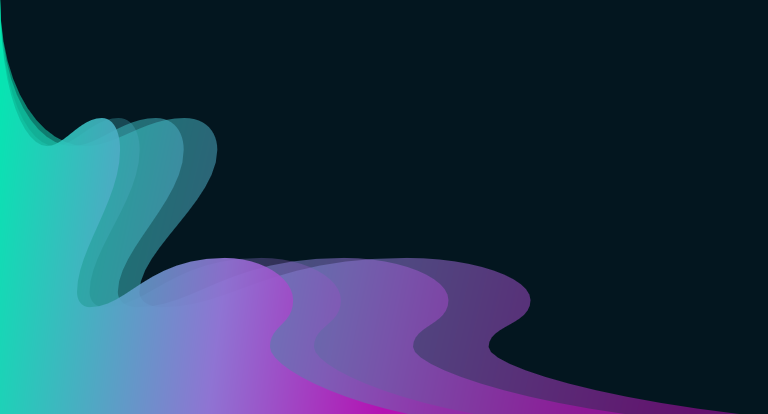
Give the GLSL for this background, as a Shadertoy shader.

```glsl
// Four translucent liquid waves flow from the left edge over a dark backdrop.
// One outline of chained cubic curves is stretched sideways for each layer;
// its signed distance gives smooth coverage for a green-violet-magenta ramp.

const int LAYERS = 4;
const int CURVE_STEPS = 12;

const vec3 BACKDROP = vec3(0.012, 0.086, 0.122);
const vec3 GREEN    = vec3(0.00, 0.93, 0.70);
const vec3 VIOLET   = vec3(0.58, 0.45, 0.84);
const vec3 MAGENTA  = vec3(0.72, 0.05, 0.70);

// State of an outline being drawn, as seen from one sample point
struct Outline {
    vec2 pen;      // end of the last curve
    float dist;    // nearest distance so far
    float side;    // -1 inside, +1 outside
};

vec2 cubic(vec2 a, vec2 b, vec2 c, vec2 d, float t) {
    float s = 1.0 - t;
    return s * s * s * a + 3.0 * s * t * (s * b + t * c) + t * t * t * d;
}

float segmentDistance(vec2 p, vec2 a, vec2 b) {
    vec2 pa = p - a, ba = b - a;
    return length(pa - ba * clamp(dot(pa, ba) / dot(ba, ba), 0.0, 1.0));
}

// True when a ray from p towards +x meets the segment ab
bool rayCrosses(vec2 p, vec2 a, vec2 b) {
    if ((a.y > p.y) == (b.y > p.y)) return false;
    return p.x < mix(a.x, b.x, (p.y - a.y) / (b.y - a.y));
}

// Extends the outline by one cubic curve, stretched horizontally
void curveTo(inout Outline o, vec2 p, float stretch, vec2 c1, vec2 c2, vec2 end) {
    vec2 scale = vec2(stretch, 1.0);
    vec2 start = o.pen, previous = o.pen;
    for (int i = 1; i <= CURVE_STEPS; i++) {
        float t = float(i) / float(CURVE_STEPS);
        vec2 next = cubic(start, c1 * scale, c2 * scale, end * scale, t);
        o.dist = min(o.dist, segmentDistance(p, previous, next));
        if (rayCrosses(p, previous, next)) o.side = -o.side;
        previous = next;
    }
    o.pen = previous;
}

// Signed distance to the wave, negative on its left
float waveDistance(vec2 p, float stretch) {
    Outline o = Outline(vec2(0.0, 1.01), 1e3, 1.0);
    // Upper hollow and narrow crest
    curveTo(o, p, stretch, vec2(0.000, 0.771), vec2(0.060, 0.647), vec2(0.114, 0.647));
    curveTo(o, p, stretch, vec2(0.155, 0.647), vec2(0.193, 0.715), vec2(0.246, 0.715));
    curveTo(o, p, stretch, vec2(0.275, 0.715), vec2(0.290, 0.681), vec2(0.290, 0.638));
    // Lower hollow
    curveTo(o, p, stretch, vec2(0.290, 0.517), vec2(0.186, 0.396), vec2(0.186, 0.295));
    curveTo(o, p, stretch, vec2(0.186, 0.273), vec2(0.198, 0.258), vec2(0.217, 0.258));
    // Broad crest and tail
    curveTo(o, p, stretch, vec2(0.309, 0.258), vec2(0.357, 0.377), vec2(0.543, 0.377));
    curveTo(o, p, stretch, vec2(0.633, 0.377), vec2(0.708, 0.329), vec2(0.708, 0.275));
    curveTo(o, p, stretch, vec2(0.708, 0.215), vec2(0.652, 0.215), vec2(0.652, 0.162));
    curveTo(o, p, stretch, vec2(0.652, 0.116), vec2(0.809, 0.029), vec2(1.039, -0.010));
    return o.side * o.dist;
}

// Slanted three-colour ramp, stretched along with its layer
vec3 waveColor(vec2 p, float stretch) {
    float ramp = 0.95 * p.x / stretch + 0.124 * (1.0 - p.y);
    vec3 cool = mix(GREEN, VIOLET, clamp(ramp / 0.6, 0.0, 1.0));
    return mix(cool, MAGENTA, clamp((ramp - 0.6) / 0.4, 0.0, 1.0));
}

void mainImage(out vec4 fragColor, in vec2 fragCoord) {
    vec2 p = fragCoord / iResolution.y;
    float pixel = 1.0 / iResolution.y;

    // Layers from back (widest) to front
    vec4 stretches = vec4(1.81, 1.53, 1.163, 1.0);
    vec4 opacities = vec4(0.53, 0.53, 0.32, 0.90);

    vec3 color = BACKDROP;
    for (int i = 0; i < LAYERS; i++) {
        float d = waveDistance(p, stretches[i]);
        float coverage = clamp(0.5 - d / pixel, 0.0, 1.0);
        color = mix(color, waveColor(p, stretches[i]), coverage * opacities[i]);
    }
    fragColor = vec4(color, 1.0);
}
```
